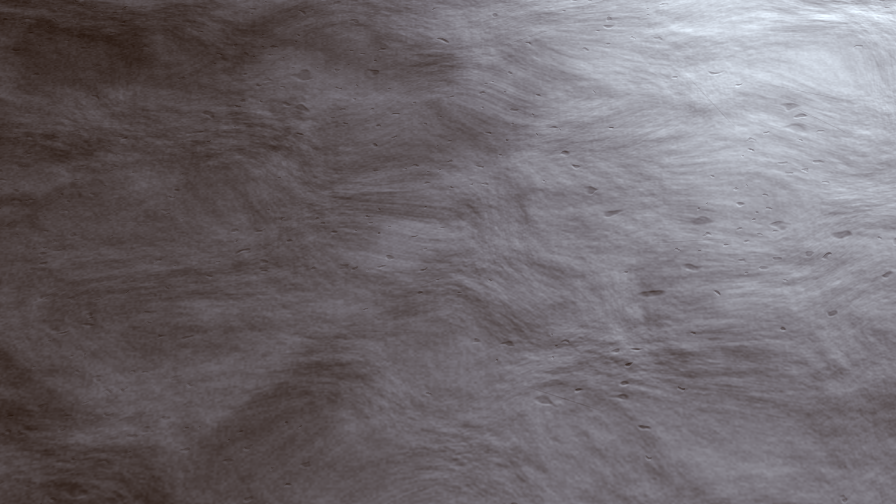
This texture is drawn by a WebGL 1 fragment shader. Its source:

```glsl
precision highp float;
// Worn trowelled concrete floor seen at a slant, with a cool sheen at the upper right.
// A noise height field with scattered pits is lit from behind, then laid over
// cloudy stains and broad light; a warm-to-cool ramp turns lightness into colour.

uniform vec2 u_resolution;

const vec3 SHADOW_BROWN = vec3(0.31, 0.27, 0.27);
const vec3 MID_GREY = vec3(0.46, 0.44, 0.47);
const vec3 SHEEN_BLUE = vec3(0.76, 0.78, 0.82);
const float BASE_LIGHT = 0.298;
const float SIDE_LIGHT = 0.135;
const float SHEEN_LIGHT = 0.34;
const vec2 SHEEN_CENTRE = vec2(0.87, 1.02);
const vec2 SHEEN_SIZE = vec2(0.36, 0.55);
const vec2 LIGHT_STEP = vec2(0.0022, 0.0052);
const float RELIEF = 0.95;
const float STAIN = 0.27;
const float GRAIN = 0.045;
const float PIT_DEPTH = 0.07;
const int SCRATCHES = 12;

float hash(vec2 p) {
  return fract(sin(dot(p, vec2(127.1, 311.7))) * 43758.5453);
}

float noise(vec2 p) {
  vec2 i = floor(p);
  vec2 f = fract(p);
  f = f * f * (3.0 - 2.0 * f);
  return mix(mix(hash(i), hash(i + vec2(1.0, 0.0)), f.x),
             mix(hash(i + vec2(0.0, 1.0)), hash(i + 1.0), f.x), f.y);
}

float fbm(vec2 p) {
  float sum = 0.0;
  float amp = 0.5;
  for (int i = 0; i < 5; i++) {
    sum += amp * noise(p);
    p = mat2(1.6, 1.2, -1.2, 1.6) * p + 7.3;
    amp *= 0.5;
  }
  return sum;
}

// Ragged flat pits, one at most per cell, gathered in loose clusters
float pits(vec2 p, float cells, float share) {
  vec2 q = p * cells;
  q += 0.35 * (vec2(noise(q * 3.0), noise(q * 3.0 + 19.0)) - 0.5);
  vec2 home = floor(q);
  float depth = 0.0;
  for (int j = -1; j <= 1; j++) {
    for (int i = -1; i <= 1; i++) {
      vec2 cell = home + vec2(float(i), float(j));
      vec2 centre = cell + vec2(hash(cell + 3.1), hash(cell + 8.7));
      float cluster = smoothstep(0.35, 0.75, noise(cell / cells * 3.5 + 4.0));
      float present = step(hash(cell + 15.3), share * cluster);
      float size = mix(0.10, 0.32, pow(hash(cell + 21.9), 2.0));
      vec2 d = (q - centre) * vec2(0.65, 1.2);
      depth = max(depth, present * (1.0 - smoothstep(size * 0.4, size, length(d))));
    }
  }
  return depth;
}

float pitDepth(vec2 p) {
  return max(pits(p, 13.0, 0.24), 0.7 * pits(p + 5.0, 30.0, 0.32));
}

float surfaceHeight(vec2 p) {
  vec2 warp = vec2(noise(p * 4.0), noise(p * 4.0 + 31.0));
  float coat = fbm(p * vec2(7.0, 10.0) + warp * 1.5);
  float ridges = abs(noise(p * vec2(13.0, 21.0) + warp * 4.0) - 0.5);
  return coat + 0.12 * ridges - PIT_DEPTH * pitDepth(p);
}

// Thin straight scuffs with tapering ends
float scratches(vec2 p) {
  float marks = 0.0;
  for (int i = 0; i < SCRATCHES; i++) {
    vec2 seed = vec2(float(i), 2.7);
    vec2 centre = vec2(mix(-0.9, 1.2, hash(seed)), 1.7 * hash(seed + 5.0));
    float angle = mix(-1.1, 0.9, hash(seed + 9.0));
    vec2 along = vec2(cos(angle), sin(angle));
    vec2 d = p - centre;
    float reach = mix(0.04, 0.14, hash(seed + 13.0));
    float taper = 1.0 - smoothstep(0.3, 1.0, abs(dot(d, along)) / reach);
    float off = abs(dot(d, vec2(-along.y, along.x)));
    marks = max(marks, taper * (1.0 - smoothstep(0.0005, 0.003, off)));
  }
  return marks;
}

vec3 concreteColour(float light) {
  vec3 low = mix(SHADOW_BROWN, MID_GREY, (light - SHADOW_BROWN.r) / 0.15);
  vec3 high = mix(MID_GREY, SHEEN_BLUE, (light - MID_GREY.r) / 0.30);
  return mix(low, high, step(MID_GREY.r, light));
}

void main() {
  vec2 uv = gl_FragCoord.xy / u_resolution;
  float aspect = u_resolution.x / u_resolution.y;
  // Slanted floor: features shrink and flatten towards the top
  vec2 ground = vec2((uv.x - 0.5) * aspect * (1.0 + 0.3 * uv.y),
                     uv.y * (1.15 + 0.5 * uv.y));

  // Broad light with a cloudy edge
  float cloud = fbm(ground * 2.6 + 11.0) - 0.48;
  vec2 away = (uv - SHEEN_CENTRE) / SHEEN_SIZE;
  float sheen = exp(-dot(away, away)) * smoothstep(0.40, 0.70, uv.x + 0.15 * cloud);
  float side = smoothstep(0.05, 0.70, uv.x + 0.2 * cloud);
  float light = BASE_LIGHT + SIDE_LIGHT * side + SHEEN_LIGHT * sheen;
  light -= 0.09 * (1.0 - smoothstep(0.0, 0.45, length(uv - vec2(0.0, 1.0))));

  // Trowel stains, streaked by a warped field
  vec2 swirl = vec2(fbm(ground * 3.0), fbm(ground * 3.0 + 23.0));
  float stain = fbm(ground * vec2(4.0, 6.5) + swirl * 3.5) - 0.48;
  light += STAIN * stain * mix(0.9, 0.65, side);
  light += 0.22 * sheen * (fbm(ground * vec2(4.0, 9.0) + 41.0) - 0.48);

  // Relief, pits, scuffs and grain
  float slope = surfaceHeight(ground) - surfaceHeight(ground + LIGHT_STEP);
  light += RELIEF * slope * (0.55 + 0.5 * side + 0.5 * sheen);
  light -= 0.06 * pitDepth(ground) * (0.3 + side);
  light -= 0.07 * scratches(ground) * (side - 0.35);
  light += GRAIN * (noise(ground * 170.0) - 0.5);

  gl_FragColor = vec4(clamp(concreteColour(light), 0.0, 1.0), 1.0);
}
```
